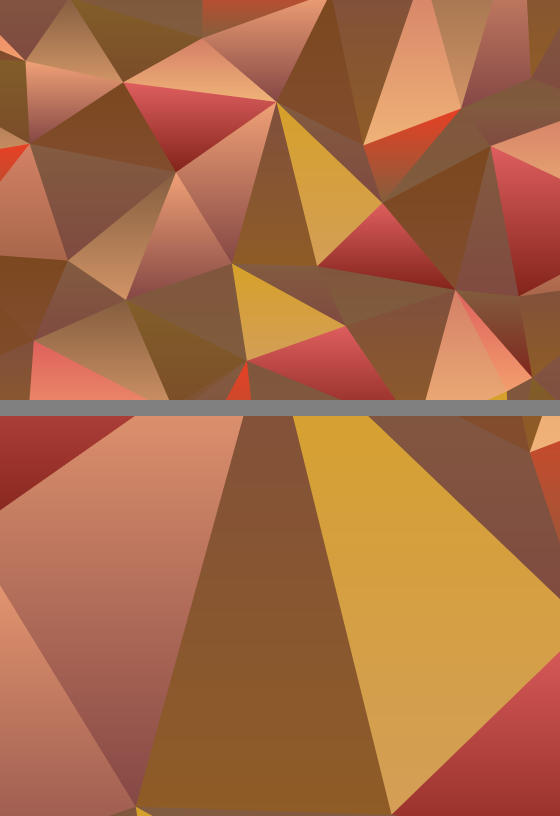
Top, the full canvas; bottom, a detail of the centre.
A Shadertoy shader for this background:

```glsl
// A low-poly mosaic of irregular triangles in browns, peach, red and gold.
// A tilted grid of jittered vertices is split along one diagonal per cell;
// each triangle gets its own vertical two-colour gradient and smooth edges.

// Matching top and bottom gradient colours: five browns, then nine accents.
const vec3 topColors[14] = vec3[14](
    vec3(.51, .36, .25), vec3(.51, .37, .16), vec3(.50, .31, .24),
    vec3(.48, .28, .12), vec3(.50, .34, .24),
    vec3(.83, .51, .40), vec3(.94, .63, .46), vec3(.87, .38, .36),
    vec3(.87, .37, .37), vec3(.91, .25, .14), vec3(.84, .63, .16),
    vec3(.52, .37, .25), vec3(.51, .36, .24), vec3(.83, .50, .40));
const vec3 bottomColors[14] = vec3[14](
    vec3(.50, .29, .25), vec3(.48, .30, .16), vec3(.56, .36, .15),
    vec3(.51, .30, .18), vec3(.50, .36, .24),
    vec3(.66, .40, .29), vec3(.52, .28, .27), vec3(.95, .62, .43),
    vec3(.51, .14, .10), vec3(.52, .37, .24), vec3(.83, .62, .34),
    vec3(.82, .58, .40), vec3(.50, .15, .11), vec3(.94, .70, .47));

const mat2 gridTilt = mat2(.927, .375, -.375, .927);

float hash(vec2 p) {
    return fract(sin(dot(p, vec2(127.1, 311.7))) * 43758.5453);
}

float cross2(vec2 a, vec2 b) {
    return a.x * b.y - a.y * b.x;
}

// Grid corner, jittered and then tilted
vec2 vertex(vec2 id) {
    vec2 jitter = vec2(hash(id + 3.7), hash(id + 41.3)) - .5;
    return gridTilt * (id + .8 * jitter);
}

// Signed distance to the line ab, positive on its left
float edgeDistance(vec2 p, vec2 a, vec2 b) {
    return cross2(b - a, p - a) / max(length(b - a), 1e-4);
}

// Smaller of the two triangles made by the diagonal ac; negative if it folds
float splitArea(vec2 a, vec2 b, vec2 c, vec2 d) {
    return min(cross2(b - a, c - a), cross2(c - a, d - a));
}

// Gradient colour, premultiplied by the coverage of the triangle
vec4 triangle(vec2 p, vec2 a, vec2 b, vec2 c, float pick, float pixel) {
    float d = min(edgeDistance(p, a, b),
                  min(edgeDistance(p, b, c), edgeDistance(p, c, a)));
    float coverage = clamp(.5 + d / pixel, 0., 1.);

    float low = min(a.y, min(b.y, c.y));
    float high = max(a.y, max(b.y, c.y));
    float height = clamp((p.y - low) / max(high - low, 1e-4), 0., 1.);

    float slot = pick < .46 ? pick / .46 * 5. : 5. + (pick - .46) / .54 * 9.;
    int i = clamp(int(slot), 0, 13);
    return coverage * vec4(mix(bottomColors[i], topColors[i], height), 1.);
}

void mainImage(out vec4 fragColor, in vec2 fragCoord) {
    float pixel = 3.9 / iResolution.y;
    vec2 p = fragCoord * pixel + vec2(7.3, 2.6);
    vec2 home = floor(transpose(gridTilt) * p);
    vec4 sum = vec4(0.);

    // Jittered cells can reach one cell into their neighbours
    for (int y = -1; y <= 1; y++) {
        for (int x = -1; x <= 1; x++) {
            vec2 id = home + vec2(x, y);
            vec2 a = vertex(id);
            vec2 b = vertex(id + vec2(1, 0));
            vec2 c = vertex(id + vec2(1, 1));
            vec2 d = vertex(id + vec2(0, 1));

            // Evenly spread picks keep the colour shares steady
            float spread = dot(id, vec2(.618, .447)) + .1 * hash(id + 17.);
            float pick1 = fract(spread);
            float pick2 = fract(spread + .283);

            // Random choice of diagonal that never selects a folded one
            float scoreAC = splitArea(a, b, c, d) * (.3 + hash(id + 5.1));
            float scoreBD = splitArea(b, c, d, a) * (.3 + hash(id + 9.2));
            if (scoreAC > scoreBD) {
                sum += triangle(p, a, b, c, pick1, pixel);
                sum += triangle(p, a, c, d, pick2, pixel);
            } else {
                sum += triangle(p, a, b, d, pick1, pixel);
                sum += triangle(p, b, c, d, pick2, pixel);
            }
        }
    }
    fragColor = vec4(sum.rgb / max(sum.a, 1e-4), 1.);
}
```
